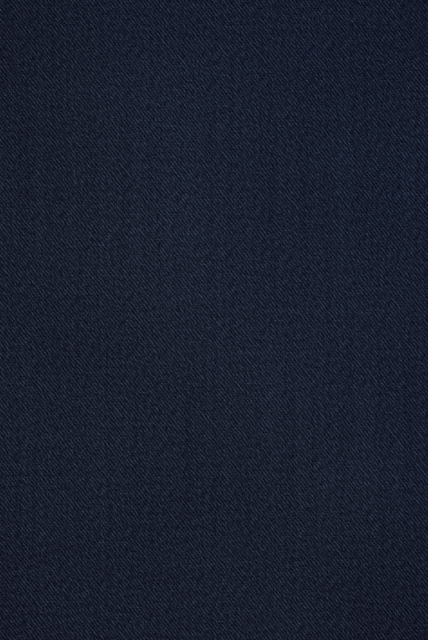
Write a Shadertoy shader that draws this texture.

```glsl
// Dark navy twill cloth: fine diagonal ribs falling to the right, crossed by yarns.
// Ribs are a phase wave over the canvas; gradient noise varies stitches, yarns
// and dye, and a broad falloff dims the borders.

#define RIBS vec2(115.0, 138.0)  // ribs across and down the canvas
#define YARNS_PER_RIB 3.0        // yarns that build one rib
#define RIB_CONTRAST 0.40
#define YARN_CONTRAST 0.20
#define STITCH_WEAR 0.75
#define FIBRE_GRAIN 0.95
#define STREAKS 0.16
#define DYE_CLOUDS 0.14
#define EDGE_DIM 0.28
#define SHADOW_NAVY vec3(0.076, 0.088, 0.145)
#define BODY_NAVY vec3(0.108, 0.128, 0.181)
#define RAISED_NAVY vec3(0.145, 0.175, 0.234)

const float TAU = 6.2831853;

// Integer hash giving a unit gradient for each lattice point
vec2 latticeGradient(ivec2 cell) {
    uvec2 q = uvec2(cell) * uvec2(1597334673u, 3812015801u);
    uint h = (q.x ^ q.y) * 1597334673u;
    h = (h ^ (h >> 15)) * 2246822519u;
    h ^= h >> 13;
    float angle = float(h & 65535u) / 65536.0 * TAU;
    return vec2(cos(angle), sin(angle));
}

float gradientNoise(vec2 p) {
    vec2 base = floor(p);
    vec2 f = p - base;
    ivec2 cell = ivec2(base);
    vec2 w = f * f * f * (f * (f * 6.0 - 15.0) + 10.0);
    float a = dot(latticeGradient(cell), f);
    float b = dot(latticeGradient(cell + ivec2(1, 0)), f - vec2(1, 0));
    float c = dot(latticeGradient(cell + ivec2(0, 1)), f - vec2(0, 1));
    float d = dot(latticeGradient(cell + ivec2(1, 1)), f - vec2(1, 1));
    return mix(mix(a, b, w.x), mix(c, d, w.x), w.y);
}

// Cosine wave that fades out once it is too fine for the pixel grid
float smoothWave(float phase, float cyclesPerPixel) {
    return cos(TAU * phase) * (1.0 - smoothstep(0.48, 0.75, cyclesPerPixel));
}

// Height of the weave: ribs, the yarns across them, and uneven stitches
float weave(vec2 uv, vec2 pixel) {
    vec2 thread = uv * RIBS;
    vec2 footprint = pixel * RIBS;
    float wobble = 0.28 * gradientNoise(uv * vec2(34.0, 51.0));
    float ribPhase = thread.x + thread.y + wobble;
    float along = thread.x - thread.y;

    float rib = smoothWave(ribPhase, length(footprint));
    float warp = smoothWave(thread.x * YARNS_PER_RIB, footprint.x * YARNS_PER_RIB);
    float weft = smoothWave(thread.y * YARNS_PER_RIB, footprint.y * YARNS_PER_RIB);
    float stitch = gradientNoise(vec2(ribPhase * 1.13, along * 0.58));
    float fibre = gradientNoise(uv * vec2(237.0, 355.0) + 17.3);

    return RIB_CONTRAST * rib * (1.0 + 0.8 * stitch)
         + YARN_CONTRAST * (warp + weft) * 0.5
         + STITCH_WEAR * stitch + FIBRE_GRAIN * fibre;
}

// Broad tone: yarn streaks, dye clouds and dimmer borders
float clothTone(vec2 uv) {
    float streak = gradientNoise(uv * vec2(70.0, 2.5) + 5.7)
                 + 0.6 * gradientNoise(uv * vec2(3.0, 110.0) + 31.1);
    float cloud = gradientNoise(uv * vec2(3.0, 4.5) + 9.4);
    vec2 fromCentre = (uv - vec2(0.48, 0.54)) * 2.0;
    float dim = dot(fromCentre * fromCentre, vec2(0.45, 0.55));
    return STREAKS * streak + DYE_CLOUDS * cloud - EDGE_DIM * dim;
}

void mainImage(out vec4 fragColor, in vec2 fragCoord) {
    vec2 pixel = 1.0 / iResolution.xy;
    vec2 uv = fragCoord * pixel;

    float shade = clamp(0.53 + weave(uv, pixel) + clothTone(uv), -0.5, 1.6);

    // Three navy tones from the gaps to the raised yarns
    vec3 colour = shade < 0.5
        ? mix(SHADOW_NAVY, BODY_NAVY, shade * 2.0)
        : mix(BODY_NAVY, RAISED_NAVY, shade * 2.0 - 1.0);

    // Slightly bluer dye toward the upper right
    float blueShift = smoothstep(0.6, 1.8, uv.x + uv.y);
    colour *= mix(vec3(1.0), vec3(0.93, 0.99, 1.04), blueShift);

    fragColor = vec4(colour, 1.0);
}
```
